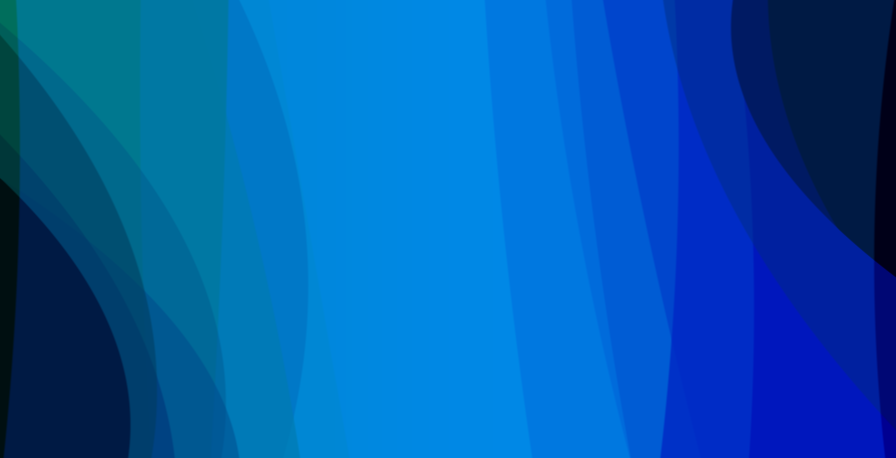
Reproduce this background procedurally as a Shadertoy shader.

```glsl
const float EDGE = 0.0016;
const vec3 CENTRE_LEFT = vec3(0.0, 0.53, 0.86);
const vec3 CENTRE_RIGHT = vec3(0.0, 0.535, 0.90);
const vec3 NAVY = vec3(0.0, 0.10, 0.265);
const vec3 INDIGO = vec3(0.0, 0.10, 0.39);
const vec3 GREEN_RIM_LOSS = vec3(0.0, 0.04, 0.20);
const vec3 BLUE_RIM_LOSS = vec3(0.0, 0.10, 0.17);

// Curves hold x at the top, middle and bottom of the canvas.
const vec3 LEFT_RIM = vec3(0.018, 0.021, 0.004);
const vec3 RIGHT_RIM = vec3(0.998, 0.976, 0.988);
const vec3 LEFT_HILL = vec3(-0.400, 0.082, 0.267);
const vec3 LEFT_CORE = vec3(-0.285, 0.054, 0.143);
const vec3 RIGHT_HILL = vec3(0.818, 0.936, 1.363);
const vec3 RIGHT_CORE = vec3(0.857, 0.935, 1.160);

// Sheets are listed from the centre outward; paint alpha is opacity.
const int LEFT_COUNT = 9;
const vec3 LEFT_CURVES[LEFT_COUNT] = vec3[](
    vec3(0.300, 0.345, 0.390),
    vec3(0.267, 0.341, 0.316),
    vec3(0.215, 0.285, 0.335),
    vec3(0.255, 0.248, 0.235),
    vec3(0.157, 0.158, 0.168),
    vec3(-0.031, 0.199, 0.247),
    LEFT_HILL,
    vec3(-0.172, 0.089, 0.195),
    vec3(-0.036, 0.139, 0.169));
const vec4 LEFT_PAINTS[LEFT_COUNT] = vec4[](
    vec4(0.0, 0.53, 0.81, 0.6),
    vec4(0.0, 0.47, 0.78, 1.0),
    vec4(0.0, 0.48, 0.69, 0.7),
    vec4(0.0, 0.47, 0.63, 0.9),
    vec4(0.0, 0.47, 0.56, 1.0),
    vec4(0.0, 0.32, 0.53, 0.4),
    vec4(0.0, 0.28, 0.54, 0.5),
    vec4(0.0, 0.17, 0.45, 0.5),
    vec4(0.0, 0.23, 0.36, 0.55));

const int RIGHT_COUNT = 7;
const vec3 RIGHT_CURVES[RIGHT_COUNT] = vec3[](
    vec3(0.541, 0.562, 0.594),
    vec3(0.609, 0.646, 0.703),
    vec3(0.638, 0.664, 0.704),
    vec3(0.673, 0.722, 0.782),
    vec3(0.753, 0.756, 0.737),
    vec3(0.818, 0.840, 0.836),
    vec3(0.740, 0.831, 1.030));
const vec4 RIGHT_PAINTS[RIGHT_COUNT] = vec4[](
    vec4(0.0, 0.47, 0.88, 1.0),
    vec4(0.0, 0.42, 0.86, 1.0),
    vec4(0.0, 0.36, 0.83, 1.0),
    vec4(0.0, 0.27, 0.80, 1.0),
    vec4(0.0, 0.15, 0.77, 0.8),
    vec4(0.0, 0.09, 0.74, 1.0),
    vec4(0.0, 0.17, 0.48, 0.45));

// Coverage to the right of a parabola through the three x positions.
float rightOf(vec2 p, vec3 curve) {
    float t = 1.0 - p.y;
    float bend = 2.0 * (curve.x - 2.0 * curve.y + curve.z);
    float slope = curve.z - curve.x - bend;
    float x = curve.x + t * (slope + t * bend);
    float tangent = slope + 2.0 * bend * t;
    float d = (p.x - x) / sqrt(1.0 + tangent * tangent);
    return smoothstep(-EDGE, EDGE, d);
}

float leftOf(vec2 p, vec3 curve) {
    return 1.0 - rightOf(p, curve);
}

void mainImage(out vec4 fragColor, in vec2 fragCoord) {
    vec2 p = fragCoord / iResolution.xy;
    vec3 color = mix(CENTRE_LEFT, CENTRE_RIGHT, smoothstep(0.3, 0.55, p.x));

    // Translucent sheets on both sides
    for (int i = 0; i < LEFT_COUNT; i++) {
        vec4 paint = LEFT_PAINTS[i];
        color = mix(color, paint.rgb, paint.a * leftOf(p, LEFT_CURVES[i]));
    }
    for (int i = 0; i < RIGHT_COUNT; i++) {
        vec4 paint = RIGHT_PAINTS[i];
        color = mix(color, paint.rgb, paint.a * rightOf(p, RIGHT_CURVES[i]));
    }

    // Dark corners
    float leftCore = leftOf(p, LEFT_HILL) * leftOf(p, LEFT_CORE);
    float rightHill = rightOf(p, RIGHT_HILL);
    color = mix(color, NAVY, leftCore);
    color = mix(color, INDIGO, rightHill);
    color = mix(color, NAVY, rightHill * rightOf(p, RIGHT_CORE));

    // Thin outer rims
    color -= GREEN_RIM_LOSS * leftOf(p, LEFT_RIM);
    color -= BLUE_RIM_LOSS * rightOf(p, RIGHT_RIM);
    fragColor = vec4(clamp(color, 0.0, 1.0), 1.0);
}
```
